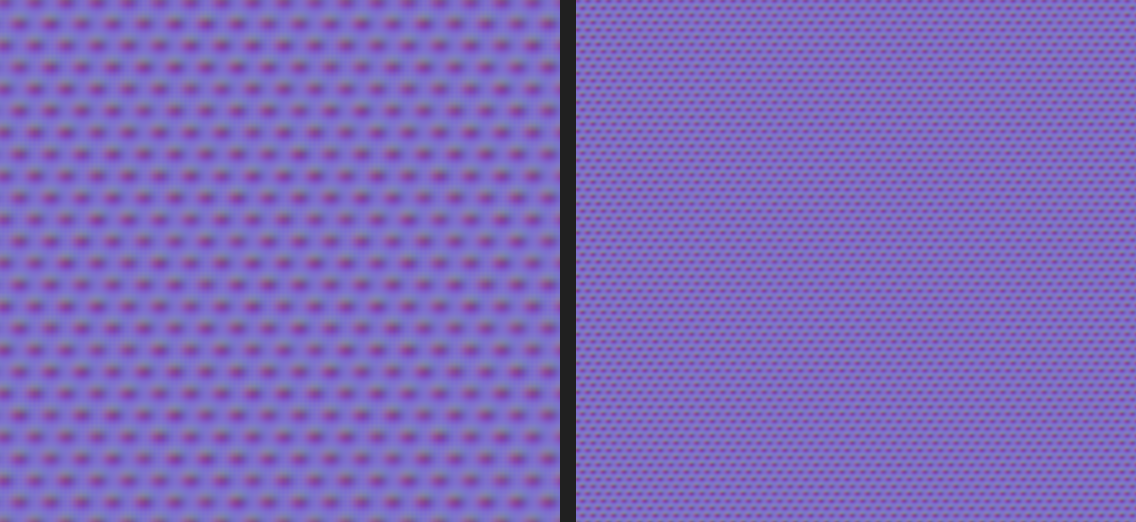
Left: one tile. Right: repeated 3 by 3.
Give the GLSL for this texture map, as a Shadertoy shader.

```glsl
// Blurred, staggered dimples shaded like a tangent-space normal map: 18 across, 24 rows down.
// Each dimple is a Gaussian; its slope tints red and green, its depth lowers blue.
// A faint woven ripple and small per-dimple changes break up the regularity.

const vec2 GRID = vec2(18.0, 24.0);
const float TAU = 6.2831853;

float hash(vec2 cell) {
    return fract(sin(dot(cell, vec2(127.1, 311.7))) * 4375.85);
}

// Sums nearby dimples: xy holds the slope, z the depth
vec3 dimples(vec2 p) {
    vec3 sum = vec3(0.0);
    for (int j = -1; j <= 1; j++) {
        float row = floor(p.y + 0.5) + float(j);
        float shift = 0.14 + 0.5 * mod(row, 2.0);
        for (int i = -1; i <= 1; i++) {
            float column = floor(p.x - shift + 0.5) + float(i);
            vec2 id = mod(vec2(column, row), GRID);
            vec2 d = (p - vec2(column + shift, row)) / vec2(0.31, 0.34);
            float depth = exp(-dot(d, d)) * (0.94 + 0.12 * hash(id));
            float lean = 0.9 + 0.2 * hash(id + 37.0);
            sum += depth * vec3(d * lean, 1.0);
        }
    }
    return sum;
}

// Fine crossed ripple, fading in and out over the sheet in whole waves
float weave(vec2 uv) {
    vec2 threads = sin(TAU * uv * vec2(126.0, 120.0));
    float fade = 0.6 + 0.4 * sin(TAU * (5.0 * uv.x + 2.0 * uv.y))
                           * sin(TAU * (4.0 * uv.y - 3.0 * uv.x));
    return (threads.x + threads.y) * fade;
}

void mainImage(out vec4 fragColor, in vec2 fragCoord) {
    vec2 uv = fragCoord / iResolution.xy;
    vec3 dimple = dimples(uv * GRID);

    // Slope to red and green, depth to blue
    vec3 color = vec3(0.495, 0.455, 0.825);
    color += vec3(-0.13 * dimple.x, 0.24 * dimple.y, 0.04 * (dimple.x - dimple.y));
    color -= dimple.z * vec3(-0.01, 0.11, 0.26);

    color += weave(uv) * vec3(0.006, 0.008, -0.006);
    fragColor = vec4(clamp(color, 0.0, 1.0), 1.0);
}
```
